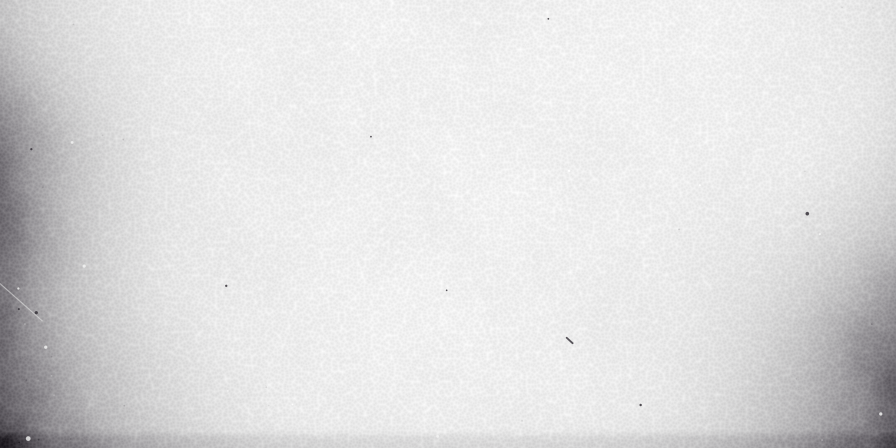
Write a Shadertoy shader that draws this texture.

```glsl
// Pale grainy paper with smoky side edges, a dark lower rim, dust and a scratch.
#define PAPER 0.943
#define GRAIN_SCALE 135.0
#define GRAIN_AMOUNT 0.065
#define MOTTLE_AMOUNT 0.007
#define LEFT_SHADE 0.42
#define LEFT_WIDTH 0.165
#define RIGHT_SHADE 0.50
#define RIGHT_WIDTH 0.24
#define RIM_HEIGHT 0.030
#define DUST_DENSITY 0.012

vec2 hash2(vec2 p) {
    vec3 q = fract(p.xyx * vec3(0.1031, 0.1030, 0.0973));
    q += dot(q, q.yzx + 33.33);
    return fract((q.xx + q.yz) * q.zy);
}

// Distance to the nearest jittered feature point
float cellular(vec2 p) {
    vec2 cell = floor(p), f = p - cell;
    float nearest = 4.0;
    for (int j = -1; j <= 1; j++)
    for (int i = -1; i <= 1; i++) {
        vec2 o = vec2(i, j);
        vec2 d = o + hash2(cell + o + 17.0) - f;
        nearest = min(nearest, dot(d, d));
    }
    return sqrt(nearest);
}

// Layered, rotated sines for cloudy unevenness
float mottle(vec2 p) {
    float sum = 0.0, amp = 1.0;
    p *= 5.0;
    for (int i = 0; i < 5; i++) {
        p = mat2(1.36, 1.04, -1.04, 1.36) * p + 1.7;
        sum += amp * sin(p.x + 1.3 * sin(p.y)) * sin(p.y + sin(0.7 * p.x));
        amp *= 0.72;
    }
    return sum;
}

float segmentDistance(vec2 p, vec2 a, vec2 b) {
    vec2 pa = p - a, ba = b - a;
    return length(pa - ba * clamp(dot(pa, ba) / dot(ba, ba), 0.0, 1.0));
}

float disc(float d, float radius, float soft) {
    return 1.0 - smoothstep(radius - soft, radius + soft, d);
}

// Smoky vignette: left side, both lower corners and the bottom rim
float edgeShade(vec2 p, float aspect) {
    float left = p.x, right = aspect - p.x, y = p.y;
    float profile = mix(1.0, 0.42, smoothstep(0.62, 1.0, y));
    profile += 0.14 * exp(-pow(abs(y - 0.52) / 0.16, 2.0));
    float shade = LEFT_SHADE * profile * exp(-pow(left / LEFT_WIDTH, 1.1));
    shade += 0.17 * exp(-pow(left / 0.40, 2.0) - pow(y / 0.26, 2.0));
    shade += RIGHT_SHADE * exp(-pow(right / RIGHT_WIDTH, 1.25) - pow(y / 0.41, 2.2));
    shade += 0.06 * exp(-right / 0.10);
    float sides = exp(-left / 0.45) + exp(-right / 0.45);
    shade += (0.035 + 0.07 * sides) * (1.0 - smoothstep(RIM_HEIGHT - 0.012, RIM_HEIGHT + 0.012, y));
    shade += (0.035 + 0.05 * sides) * exp(-y / 0.045);
    return shade;
}

void mainImage(out vec4 fragColor, in vec2 fragCoord) {
    vec2 p = fragCoord / iResolution.y;
    float aspect = iResolution.x / iResolution.y;
    float soft = 0.7 / iResolution.y;

    // Paper and shading, rougher where the paper is dark
    float cloud = mottle(p);
    float shade = edgeShade(p, aspect);
    float fine = cellular(p * GRAIN_SCALE) - 0.46;
    float coarse = cellular(p * vec2(0.32, 0.42) * GRAIN_SCALE) - 0.46;
    float tone = PAPER - shade * (1.0 + 0.09 * cloud);
    tone += MOTTLE_AMOUNT * cloud;
    tone += GRAIN_AMOUNT * (fine + 0.35 * coarse) * (1.0 + 1.2 * min(shade, 0.4));

    // Faint scattered dust, one candidate per cell
    vec2 cell = floor(p * 28.0);
    vec2 rnd = hash2(cell + 5.0);
    vec2 spot = (cell + 0.2 + 0.6 * hash2(cell + 91.0)) / 28.0;
    float present = step(rnd.x, DUST_DENSITY + 0.25 * shade);
    tone += present * (rnd.y - 0.55) * 0.25 * disc(length(p - spot), 0.0018, soft);

    // Larger dark flecks: position and radius
    vec3 flecks[9] = vec3[9](
        vec3(0.828, 0.695, 0.0018), vec3(1.802, 0.523, 0.0040),
        vec3(1.430, 0.096, 0.0026), vec3(0.505, 0.362, 0.0025),
        vec3(0.081, 0.302, 0.0036), vec3(0.070, 0.667, 0.0024),
        vec3(0.997, 0.352, 0.0017), vec3(1.224, 0.958, 0.0018),
        vec3(0.042, 0.310, 0.0022));
    for (int i = 0; i < 9; i++)
        tone = mix(tone, 0.20, 0.85 * disc(length(p - flecks[i].xy), flecks[i].z, soft));
    float fibre = segmentDistance(p, vec2(1.265, 0.246), vec2(1.278, 0.234));
    tone = mix(tone, 0.22, 0.85 * disc(fibre, 0.0020, soft));

    // Pale chips and the diagonal scratch
    vec3 chips[8] = vec3[8](
        vec3(0.161, 0.682, 0.0030), vec3(0.188, 0.406, 0.0035),
        vec3(0.102, 0.225, 0.0036), vec3(0.063, 0.021, 0.0052),
        vec3(1.966, 0.076, 0.0036), vec3(0.977, 0.026, 0.0030),
        vec3(0.305, 0.771, 0.0020), vec3(0.041, 0.356, 0.0024));
    for (int i = 0; i < 8; i++)
        tone = mix(tone, 0.96, 0.8 * disc(length(p - chips[i].xy), chips[i].z, soft));
    float scratch = segmentDistance(p, vec2(0.0, 0.367), vec2(0.094, 0.284));
    tone = mix(tone, 0.90, 0.6 * disc(scratch, 0.0012, soft));

    // Slight violet tint in the shadows
    vec3 tint = vec3(0.002, -0.012, 0.012) * (1.0 - smoothstep(0.35, 0.92, tone));
    fragColor = vec4(clamp(vec3(tone) + tint, 0.0, 1.0), 1.0);
}
```
